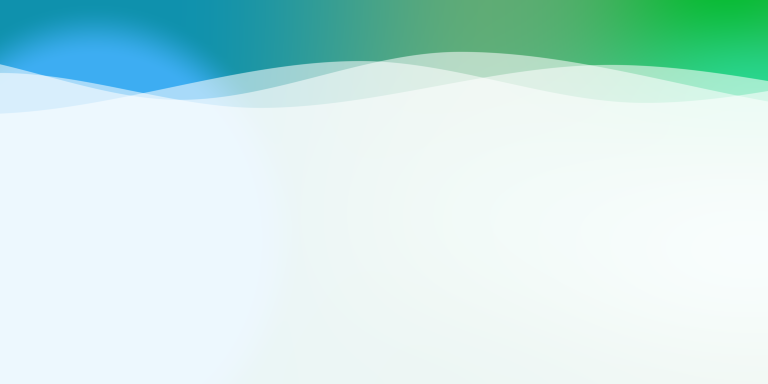
Give the GLSL for this background, as a Shadertoy shader.

```glsl
// Blue, teal and green blurred gradient under three translucent white waves.

const vec3 TEAL  = vec3(0.06, 0.57, 0.68);
const vec3 SAGE  = vec3(0.38, 0.67, 0.46);
const vec3 BLUE  = vec3(0.24, 0.68, 0.95);
const vec3 GREEN = vec3(0.03, 0.72, 0.17);
const vec3 MINT  = vec3(0.10, 0.85, 0.55);
const vec3 MIST  = vec3(0.40, 0.80, 0.72);
const vec3 PALE  = vec3(0.70, 0.92, 0.90);
const vec3 DEEP  = vec3(0.15, 0.60, 0.55);
const vec3 WHITE = vec3(1.0);
const float VEIL_OPACITY = 0.55;

// Soft elliptical falloff, 1 at the center
float glow(vec2 p, vec2 center, vec2 radius) {
    vec2 d = (p - center) / radius;
    return exp(-dot(d, d));
}

// Height of a smooth curve through four successive crests and troughs
float wave(float x, vec4 knotX, vec4 knotY) {
    float y = knotY[0];
    for (int i = 0; i < 3; i++) {
        y += (knotY[i + 1] - knotY[i]) * smoothstep(knotX[i], knotX[i + 1], x);
    }
    return y;
}

// Lay a translucent white veil below the given height
vec3 veil(vec3 color, float y, float height, float pixel) {
    float cover = 1.0 - smoothstep(-pixel, pixel, y - height);
    return mix(color, WHITE, VEIL_OPACITY * cover);
}

vec3 backdrop(vec2 p) {
    // Horizontal sweep
    vec3 color = mix(TEAL, SAGE, smoothstep(0.45, 1.3, p.x));

    // Lower haze
    color = mix(color, MIST, 0.9 * glow(p, vec2(1.40, 0.45), vec2(0.45, 0.26)));
    color = mix(color, DEEP, 0.7 * glow(p, vec2(1.15, 0.0), vec2(0.60, 0.20)));

    // Right side: green corner, mint band, pale light
    color = mix(color, GREEN, glow(p, vec2(1.90, 1.02), vec2(0.32, 0.26)));
    color = mix(color, MINT, 0.9 * glow(p, vec2(1.98, 0.76), vec2(0.38, 0.17)));
    color = mix(color, PALE, glow(p, vec2(1.95, 0.35), vec2(0.55, 0.28)));

    // Large blue disc on the left
    float disc = length((p - vec2(0.247, 0.375)) / vec2(0.495, 0.56));
    return mix(color, BLUE, 1.0 - smoothstep(0.85, 1.1, disc));
}

void mainImage(out vec4 fragColor, in vec2 fragCoord) {
    // Canvas units: x from 0 to 2, y from 0 to 1
    vec2 p = fragCoord / iResolution.xy * vec2(2.0, 1.0);
    float pixel = 0.7 / iResolution.y;

    float waveA = wave(p.x, vec4(-0.234, 0.469, 1.198, 2.344),
                            vec4(0.865, 0.740, 0.865, 0.700));
    float waveB = wave(p.x, vec4(0.0, 0.677, 1.589, 2.604),
                            vec4(0.810, 0.719, 0.831, 0.714));
    float waveC = wave(p.x, vec4(-0.052, 0.938, 1.680, 2.604),
                            vec4(0.703, 0.841, 0.732, 0.844));

    vec3 color = backdrop(p);
    color = veil(color, p.y, waveA, pixel);
    color = veil(color, p.y, waveB, pixel);
    color = veil(color, p.y, waveC, pixel);

    fragColor = vec4(color, 1.0);
}
```
